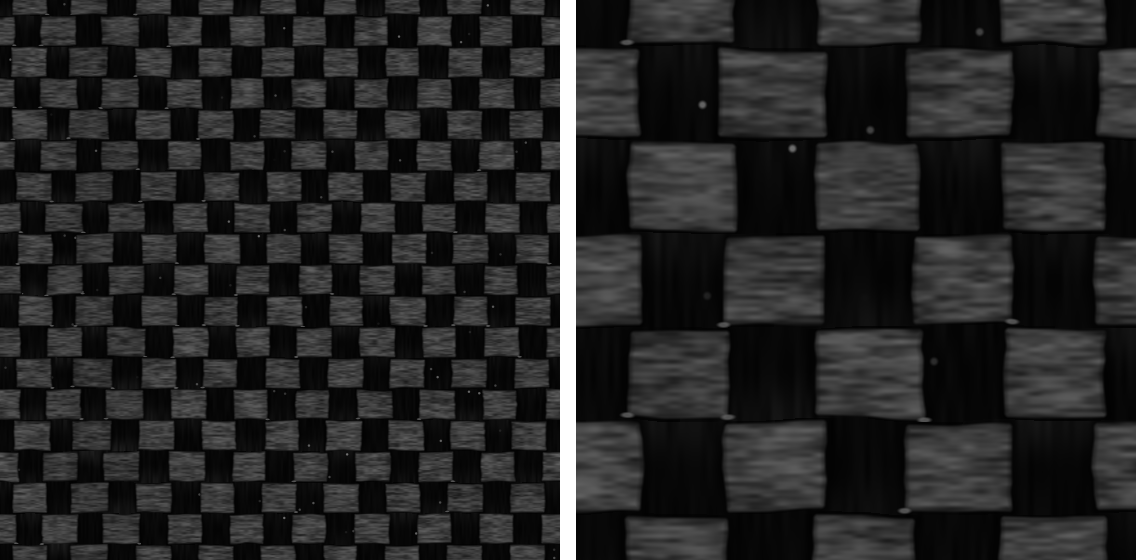
Left: the whole. Right: its middle third, enlarged.
Give the GLSL for this texture, as a Shadertoy shader.

```glsl
// Dark plain-weave carbon cloth: 9 pale weft floats per row, 18 staggered rows,
// over black warp strips. Floats are rounded boxes with fibre noise, jitter,
// a slipped band of rows and a stretched patch; all noise wraps at the edges.

#define CELLS 18.0                    // half repeats across, rows down
#define FLOAT_HALF vec2(0.555, 0.468) // float half size in cells
#define JITTER 0.05                   // placement variation between floats
#define SLIP 0.19                     // sideways slip of the shifted rows
#define STRETCH_X 3.2                 // column of the stretched patch
#define FLOAT_TONE 0.225
#define FIBRE_CONTRAST 0.27
#define WARP_TONE 0.026
#define GLINT_TONE 0.42
#define DUST_CELLS 72.0

float hash(vec2 p) {
    return fract(sin(dot(p, vec2(127.1, 311.7))) * 43758.5453);
}

// Value noise that repeats after "period" lattice cells
float noise(vec2 p, vec2 period) {
    vec2 i = floor(p), f = fract(p);
    f = f * f * (3.0 - 2.0 * f);
    vec2 a = mod(i, period), b = mod(i + 1.0, period);
    return mix(mix(hash(a), hash(vec2(b.x, a.y)), f.x),
               mix(hash(vec2(a.x, b.y)), hash(b), f.x), f.y);
}

float tileNoise(vec2 uv, vec2 frequency) {
    return noise(uv * frequency, frequency);
}

float roundBox(vec2 p, vec2 halfSize, float radius) {
    vec2 q = abs(p) - halfSize + radius;
    return length(max(q, 0.0)) + min(max(q.x, q.y), 0.0) - radius;
}

// Sparse pale specks, one candidate per lattice cell
float dust(vec2 uv) {
    vec2 p = uv * DUST_CELLS;
    vec2 id = mod(floor(p), DUST_CELLS);
    vec2 centre = 0.25 + 0.5 * vec2(hash(id + 3.1), hash(id + 8.7));
    float speck = 1.0 - smoothstep(0.06, 0.24, length(fract(p) - centre));
    return speck * step(0.975, hash(id + 5.3)) * hash(id + 1.9);
}

void mainImage(out vec4 fragColor, in vec2 fragCoord) {
    vec2 uv = fragCoord / iResolution.xy;
    float soft = max(CELLS / iResolution.y, 0.02);

    // Slightly uneven cloth
    vec2 wobble = vec2(tileNoise(uv, vec2(36.0)), tileNoise(uv + 0.5, vec2(36.0)));
    vec2 p = uv * CELLS + 0.05 * (wobble - 0.5);

    // Rows: alternate stagger, with a slip that fades toward the bottom
    float row = mod(floor(p.y + 0.5), CELLS);
    float fromTop = mod(CELLS - row, CELLS);
    float slip = step(5.5, fromTop) * SLIP * (1.0 - smoothstep(10.0, 18.0, fromTop));
    float stagger = 1.0 - mod(row, 2.0);
    float x = p.x + 0.06 - slip - stagger;
    float column = floor((x + 1.0) / 2.0);
    vec2 local = vec2(x - 2.0 * column, fract(p.y + 0.5) - 0.5);

    // Variation of this float
    vec2 id = vec2(mod(column, CELLS * 0.5), row);
    float fromPatch = (2.0 * id.x + stagger - STRETCH_X) / 1.3;
    float stretch = exp(-fromPatch * fromPatch);
    vec2 rnd = vec2(hash(id + 17.0), hash(id + 41.0)) - 0.5;
    local.x += 0.1 * stretch - JITTER * rnd.x;
    local.y += local.x * rnd.y * (0.03 + 0.09 * stretch);
    vec2 halfSize = FLOAT_HALF + vec2(0.07 * stretch + JITTER * rnd.y, 0.02 * rnd.x);
    halfSize.x += 0.035 * (tileNoise(uv, vec2(18.0, 126.0)) - 0.5);
    float d = roundBox(local, halfSize, 0.04);

    // Weft float: fine horizontal fibres, gentle arch, darker rim
    float fibre = 0.6 * tileNoise(uv, vec2(54.0, 270.0))
                + 0.4 * tileNoise(uv + 0.37, vec2(126.0, 414.0));
    float cloud = tileNoise(uv, vec2(27.0)) - 0.5;
    float weft = FLOAT_TONE + FIBRE_CONTRAST * (fibre - 0.5) + 0.035 * cloud;
    weft += 0.025 * (1.0 - 3.0 * local.x * local.x) + 0.03 * rnd.x;
    weft *= (1.0 - 0.15 * stretch) * mix(0.62, 1.0, smoothstep(0.0, 0.07, -d));

    // Warp strip: near black, vertical threads, some lit toward one end
    vec2 gapId = vec2(mod(floor(x / 2.0), CELLS * 0.5), row);
    float lean = hash(gapId + 63.0) - 0.5;
    float lit = smoothstep(-0.1, 0.5, local.y * sign(lean)) * abs(lean) * 2.0;
    float thread = tileNoise(uv, vec2(288.0, 36.0));
    float leftSide = exp(-pow((uv.x - 0.15) / 0.12, 2.0));
    float warp = WARP_TONE * (0.5 + thread);
    warp += (0.035 + 0.035 * leftSide) * lit * (0.6 + 0.8 * thread);
    warp *= mix(0.45, 1.0, smoothstep(0.0, 0.16, d));
    warp += 0.4 * dust(uv);

    float tone = mix(warp, weft, 1.0 - smoothstep(-soft, soft, d));

    // Pale frayed fibre ends at some lower corners
    vec2 corner = vec2(abs(local.x) - halfSize.x, local.y + halfSize.y);
    float glint = 1.0 - smoothstep(0.4, 1.2, length(corner / vec2(0.08, 0.035)));
    float chance = 0.1 + 0.35 * leftSide;
    glint *= step(hash(id + 90.0 + 7.0 * step(0.0, local.x)), chance);
    tone = mix(tone, GLINT_TONE, 0.75 * glint);

    fragColor = vec4(vec3(clamp(tone, 0.0, 1.0)), 1.0);
}
```
